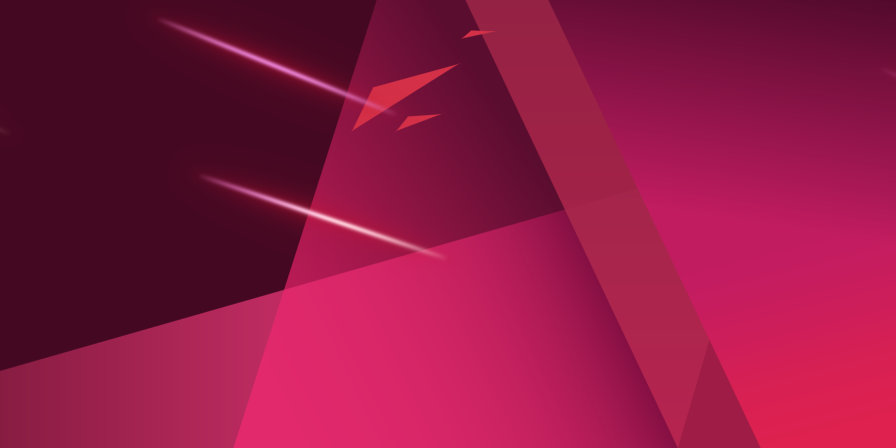
This background is drawn by a WebGL 2 fragment shader. Its source:

```glsl
#version 300 es
precision highp float;

uniform vec2 u_resolution;
out vec4 fragColor;

// Lines: offset and slope, in canvas heights
const vec2 WALL = vec2(0.521, 0.320);    // x = offset + slope * y
const vec2 FLOOR = vec2(0.172, 0.2857);  // y = offset + slope * x
const vec2 BAND = vec2(1.513, -0.474);   // left edge of the band
const vec2 FACET = vec2(1.513, 0.293);   // fold at the foot of the band
const float BAND_WIDTH = 0.185;

// Colours
const vec3 NIGHT = vec3(0.270, 0.032, 0.132);
const vec3 FLOOR_DIM = vec3(0.53, 0.11, 0.255);
const vec3 FLOOR_ROSE = vec3(0.75, 0.17, 0.38);
const vec3 PANEL_LIT = vec3(0.72, 0.105, 0.33);
const vec3 PANEL_DARK = vec3(0.355, 0.05, 0.185);
const vec3 PINK = vec3(0.90, 0.165, 0.43);
const vec3 PINK_SHADE = vec3(0.52, 0.06, 0.26);
const vec3 BAND_LOW = vec3(0.70, 0.13, 0.30);
const vec3 BAND_HIGH = vec3(0.58, 0.135, 0.265);
const vec3 FACET_COLOR = vec3(0.62, 0.11, 0.27);
const vec3 SKY_DARK = vec3(0.32, 0.04, 0.17);
const vec3 MAGENTA = vec3(0.76, 0.11, 0.38);
const vec3 CRIMSON = vec3(0.87, 0.13, 0.31);
const vec3 SHARD_COLOR = vec3(0.83, 0.19, 0.28);
const vec3 GLOW_COLOR = vec3(0.78, 0.07, 0.20);
const vec3 CORE_COOL = vec3(0.90, 0.50, 0.82);
const vec3 CORE_WARM = vec3(1.00, 0.80, 0.85);

// Light streaks
const float CORE_WIDTH = 0.0065;
const float GLOW_WIDTH = 0.022;
const vec4 STREAKS[4] = vec4[4](
    vec4(0.350, 0.959, 0.888, 0.743), vec4(0.443, 0.609, 1.000, 0.422),
    vec4(-0.200, 0.790, 0.025, 0.700), vec4(1.965, 0.847, 2.200, 0.750));
const vec4 STREAK_POWER = vec4(0.95, 1.0, 0.15, 0.25);

// Shards: three corners each, clockwise
const vec2 SHARDS[9] = vec2[9](
    vec2(0.786, 0.708), vec2(0.833, 0.805), vec2(1.023, 0.857),
    vec2(0.885, 0.708), vec2(0.911, 0.740), vec2(0.984, 0.745),
    vec2(1.031, 0.914), vec2(1.052, 0.932), vec2(1.104, 0.930));

// Antialiased coverage of a signed distance, positive inside
float cover(float d) {
    float soft = 0.8 / u_resolution.y;
    return smoothstep(-soft, soft, d);
}

// Signed distance to the line v = line.x + line.y * u
float lineDistance(float v, float u, vec2 line) {
    return (v - line.x - line.y * u) / sqrt(1.0 + line.y * line.y);
}

// Positive to the right of the edge from a to b
float edgeDistance(vec2 p, vec2 a, vec2 b) {
    vec2 e = normalize(b - a);
    return (p.x - a.x) * e.y - (p.y - a.y) * e.x;
}

float triangle(vec2 p, vec2 a, vec2 b, vec2 c) {
    return min(edgeDistance(p, a, b), min(edgeDistance(p, b, c), edgeDistance(p, c, a)));
}

vec3 addStreak(vec3 color, vec2 p, vec4 s, float power, float warmth) {
    vec2 axis = s.zw - s.xy;
    float t = clamp(dot(p - s.xy, axis) / dot(axis, axis), 0.0, 1.0);
    float d = length(p - s.xy - axis * t);
    float taper = sin(3.14159 * t);
    float core = exp(-pow(d / CORE_WIDTH, 2.0)) * pow(taper, 0.8);
    float glow = exp(-d / GLOW_WIDTH) * (0.12 + 0.48 * taper);
    vec3 coreColor = mix(CORE_COOL, CORE_WARM, warmth * smoothstep(0.1, 0.6, t));
    color = mix(color, GLOW_COLOR, glow * power);
    return mix(color, coreColor, core * power);
}

void main() {
    vec2 p = gl_FragCoord.xy / u_resolution.y;
    float rightOfWall = cover(lineDistance(p.x, p.y, WALL));
    float belowFloor = cover(-lineDistance(p.y, p.x, FLOOR));
    float bandLeft = lineDistance(p.x, p.y, BAND);
    float bandRight = lineDistance(p.x - BAND_WIDTH, p.y, BAND);

    // Left and centre planes
    vec3 floorLeft = mix(FLOOR_DIM, FLOOR_ROSE, clamp(p.x / 0.62, 0.0, 1.0));
    vec3 left = mix(NIGHT, floorLeft, belowFloor);
    float panelFade = clamp((1.3 * p.x + 0.85 * p.y - 1.15) / 0.95, 0.0, 1.0);
    vec3 panel = mix(PANEL_LIT, PANEL_DARK, pow(panelFade, 1.15));
    vec3 floorCentre = mix(PINK, PINK_SHADE, exp(-max(-bandLeft, 0.0) / 0.25));
    vec3 color = mix(left, mix(panel, floorCentre, belowFloor), rightOfWall);

    // Diagonal band with its folded foot
    vec3 band = mix(BAND_LOW, BAND_HIGH, p.y) + 0.012 * belowFloor;
    band = mix(band, FACET_COLOR, cover(lineDistance(p.x, p.y, FACET)));
    color = mix(color, band, cover(bandLeft));

    // Right plane
    float dusk = clamp((p.y + 0.15 * (p.x - 2.0) - 0.45) / 0.55, 0.0, 1.0);
    float ember = 1.0 - smoothstep(0.0, 0.5, p.y - 0.25 * (p.x - 1.8));
    vec3 right = mix(mix(MAGENTA, CRIMSON, ember), SKY_DARK, dusk);
    color = mix(color, right, cover(bandRight));

    // Shards, then streaks of light above them
    for (int i = 0; i < 9; i += 3) {
        float d = triangle(p, SHARDS[i], SHARDS[i + 1], SHARDS[i + 2]);
        color = mix(color, SHARD_COLOR, cover(d));
    }
    for (int i = 0; i < 4; i++) {
        color = addStreak(color, p, STREAKS[i], STREAK_POWER[i], float(i));
    }
    fragColor = vec4(clamp(color, 0.0, 1.0), 1.0);
}
```
